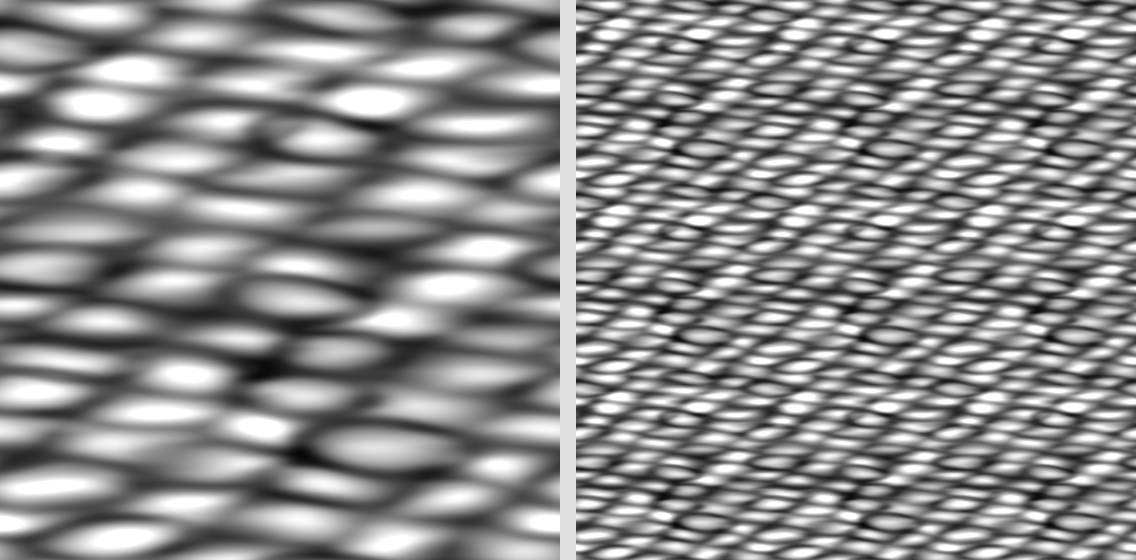
Left, the tile; right, the same tile 3 across and 3 down.
Write a Shadertoy shader that draws this texture.

```glsl
// Soft grey grain: flat, stretched light spots parted by dark seams.
// Spots sit on a jittered slanted lattice that wraps; their falloffs are joined
// by a soft maximum, some get a dark rim, and wrapped noise bends and streaks them.

const float ROWS = 31.0;                     // lattice rows per canvas
const int SPOTS = 62;                        // two spots per row
const float ROW_SHIFT = 13.0 / 31.0;         // slant, closes after all rows
const vec2 SPOT_SIZE = vec2(0.238, 0.068);   // spacing that makes a spot round
const float JOIN = 19.0;                     // sharpness of the soft maximum
const float FALLOFF = 4.3;                   // how fast a spot darkens outwards

float hash(vec2 p) {
    return fract(sin(dot(p, vec2(127.1, 311.7))) * 43758.5453);
}

// Value noise that repeats after a whole number of cells
float wrapNoise(vec2 uv, vec2 cells, float seed) {
    vec2 p = uv * cells;
    vec2 i = floor(p);
    vec2 f = p - i;
    f = f * f * f * (f * (f * 6.0 - 15.0) + 10.0);
    vec2 lo = mod(i, cells);
    vec2 hi = mod(i + 1.0, cells);
    float bottom = mix(hash(lo + seed), hash(vec2(hi.x, lo.y) + seed), f.x);
    float top = mix(hash(vec2(lo.x, hi.y) + seed), hash(hi + seed), f.x);
    return mix(bottom, top, f.y);
}

// Random value from -1 to 1 for one spot
float vary(float id, float seed) {
    return 2.0 * hash(vec2(id + 1.0, seed)) - 1.0;
}

vec2 spotCentre(float id) {
    float row = floor(id * 0.5);
    float x = 0.143 - 0.5 * ROW_SHIFT * (row + 1.0) + 0.5 * mod(id, 2.0);
    vec2 jitter = vec2(0.026, 0.007) * vec2(vary(id, 3.1), vary(id, 7.7));
    return vec2(x, (row + 0.2) / ROWS) + jitter;
}

// Offset from a spot in spot units, wrapped across the edges and tilted
vec2 spotOffset(vec2 uv, vec2 centre, float slope) {
    vec2 d = fract(uv - centre + 0.5) - 0.5;
    d.y += slope * d.x;
    return d / SPOT_SIZE;
}

float spotField(vec2 uv) {
    float sum = 0.0;
    float rims = 1.0;
    for (int i = 0; i < SPOTS; i++) {
        float id = float(i);
        float slope = 0.005 + 0.08 * vary(id, 11.3);
        vec2 d = spotOffset(uv, spotCentre(id), slope);
        d *= 1.0 + vec2(0.10, 0.18) * vec2(vary(id, 23.5), vary(id, 27.1));
        float dist2 = dot(d, d);
        float gain = 0.045 * vary(id, 17.9);
        sum += exp(JOIN * (gain - dist2));

        // Dark rim around some of the spots
        float rim = smoothstep(0.1, 0.9, vary(id, 31.7));
        float fromRim = (sqrt(dist2) - 0.55) / 0.13;
        rims *= 1.0 - 0.5 * rim * exp(-fromRim * fromRim);
    }
    return pow(sum, FALLOFF / JOIN) * rims;
}

void mainImage(out vec4 fragColor, in vec2 fragCoord) {
    vec2 uv = fragCoord / iResolution.xy;

    // Gentle bending of the spots
    vec2 bend = vec2(wrapNoise(uv, vec2(5.0, 15.0), 2.0),
                     wrapNoise(uv, vec2(6.0, 14.0), 9.0)) - 0.5;
    vec2 bent = uv + bend * vec2(0.060, 0.014);
    float light = spotField(bent);

    // Flat streaks, coarse and fine
    float coarse = wrapNoise(bent, vec2(6.0, 27.0), 19.0) - 0.5;
    float fine = wrapNoise(bent, vec2(9.0, 46.0), 41.0) - 0.5;
    light = 0.12 + 0.86 * light + 0.20 * coarse + 0.24 * fine;

    fragColor = vec4(vec3(clamp(light, 0.0, 1.0)), 1.0);
}
```
